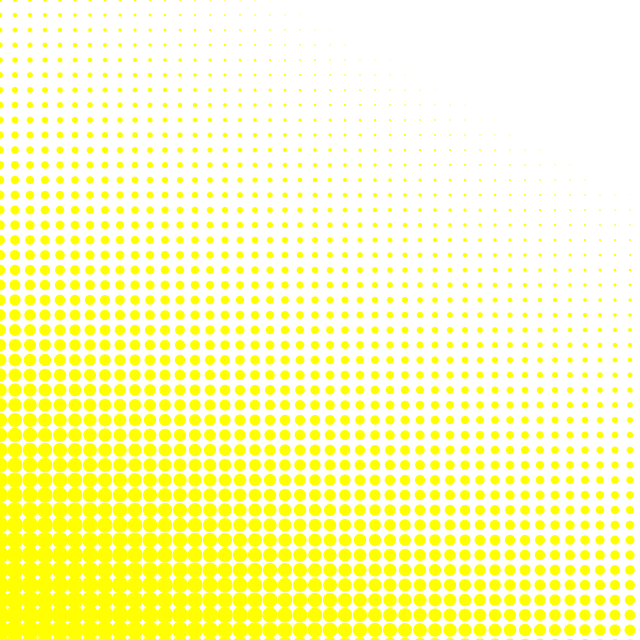
A Shadertoy shader for this background:

```glsl
const vec3 PAPER = vec3(1.0);
const vec3 INK = vec3(1.0, 1.0, 0.0);

// Dot radius grows linearly towards the lower left corner
float dotRadius(vec2 center) {
    return 0.01184 * (0.28 + center.y - 0.55 * center.x);
}

void mainImage(out vec4 fragColor, in vec2 fragCoord) {
    // Canvas units, measured from the upper left corner
    float pixel = 1.0 / iResolution.y;
    vec2 pos = fragCoord * pixel;
    pos.y = 1.0 - pos.y;

    // Nearest dot of the square grid
    float cell = 3.0 / 128.0;
    vec2 center = cell * floor(pos / cell + 0.5);

    // Smooth dot edge, one pixel wide
    float edge = dotRadius(center) - length(pos - center);
    float coverage = clamp(0.5 + edge / pixel, 0.0, 1.0);

    fragColor = vec4(mix(PAPER, INK, coverage), 1.0);
}
```
